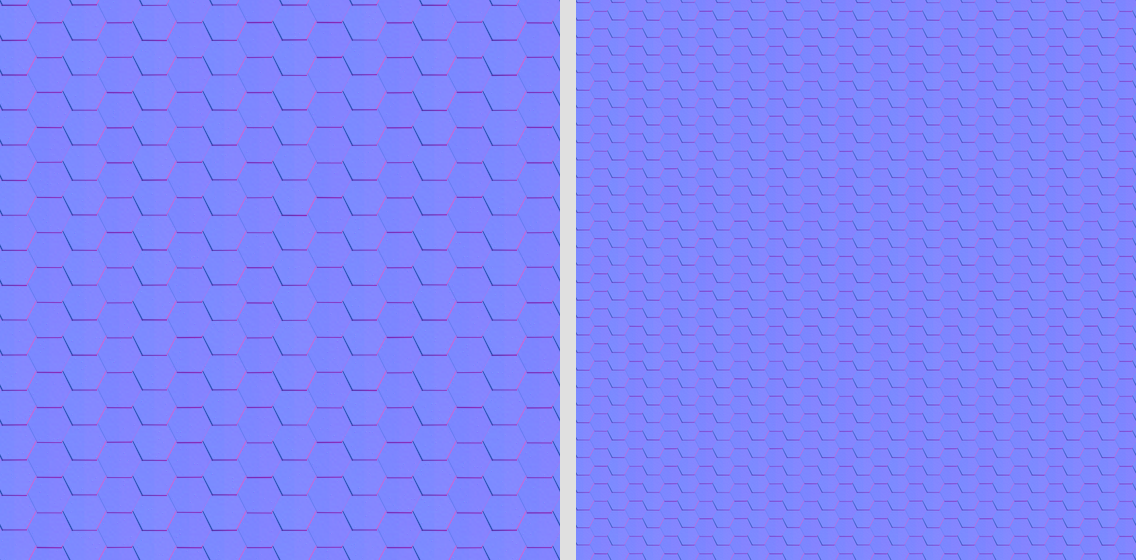
Left: one tile. Right: repeated 2 by 2.
A WebGL 1 fragment shader for this texture map:

```glsl
precision highp float;
uniform vec2 u_resolution;
// Tangent-space normal map of overlapping hexagonal shingles, 16 columns by 16 rows.
// Every second column is shifted half a row; each tile has a softly creased face and
// three bevelled lower edges, drawn as segments over wrapped grain and sparse bumps.

float hash(vec2 p) {
  return fract(sin(dot(p, vec2(127.1, 311.7))) * 43758.5453);
}

// Value noise that wraps after "period" cells.
float wrapNoise(vec2 p, float period) {
  vec2 i = floor(p), f = fract(p);
  f = f * f * (3.0 - 2.0 * f);
  float a = hash(mod(i, period));
  float b = hash(mod(i + vec2(1.0, 0.0), period));
  float c = hash(mod(i + vec2(0.0, 1.0), period));
  float d = hash(mod(i + 1.0, period));
  return mix(mix(a, b, f.x), mix(c, d, f.x), f.y);
}

float segmentDistance(vec2 p, vec2 a, vec2 b) {
  vec2 ab = b - a;
  return length(p - a - ab * clamp(dot(p - a, ab) / dot(ab, ab), 0.0, 1.0));
}

float stroke(float dist, float halfWidth, float pixel) {
  return clamp((halfWidth - dist) / pixel + 0.5, 0.0, 1.0);
}

// Hexagon measure: 1 on the outline, 0 at the centre.
float hexMeasure(vec2 q) {
  q = abs(q);
  return max(q.y / 0.5, dot(q, vec2(0.86, 0.51)) / 0.555);
}

// Face colour of one tile: two tilted halves meeting at a vertical crease.
vec3 faceColor(vec2 q, vec2 id, float shifted) {
  float tilt = hash(id + 3.7) - 0.5;
  float red = 0.495 + 0.024 * q.x + 0.016 * smoothstep(-0.02, 0.02, q.x);
  float green = mix(0.538, 0.524, shifted) - 0.014 * q.x - 0.008 * q.y;
  return vec3(red + 0.008 * tilt, green + 0.008 * (hash(id + 9.1) - 0.5), 1.0);
}

// Sparse round bumps, one per grid cell at most, as a slope.
vec2 bumpSlope(vec2 uv) {
  vec2 p = uv * 160.0;
  vec2 id = mod(floor(p), 160.0);
  vec2 centre = 0.35 + 0.3 * vec2(hash(id + 1.3), hash(id + 5.9));
  vec2 d = fract(p) - centre;
  float present = step(0.93, hash(id + 17.0));
  return present * d * (1.0 - smoothstep(0.1, 0.34, length(d)));
}

void main() {
  vec2 uv = gl_FragCoord.xy / u_resolution;
  float pixel = 20.0 / min(u_resolution.x, u_resolution.y);
  vec2 p = uv * 16.0 - vec2(0.41, 0.354);
  float nearColumn = floor(p.x + 0.5);

  // Faces: the tile with the smallest hexagon measure owns the point.
  vec3 color = vec3(0.5, 0.53, 1.0);
  float best = 10.0;
  for (int i = -1; i <= 1; i++) {
    float column = nearColumn + float(i);
    float shifted = mod(column, 2.0);
    float y = p.y - 0.5 * shifted;
    float row = floor(y + 0.5);
    vec2 q = vec2(p.x - column, y - row);
    float m = hexMeasure(q);
    if (m < best) {
      best = m;
      color = faceColor(q, mod(vec2(column, row), 16.0), shifted);
    }
  }

  // Grain and bumps tilt the face slightly.
  vec2 g = uv * 224.0;
  float h = wrapNoise(g, 224.0);
  vec2 grain = vec2(wrapNoise(g + vec2(0.5, 0.0), 224.0),
                    wrapNoise(g + vec2(0.0, 0.5), 224.0)) - h;
  color.rg += 0.022 * grain + 0.3 * bumpSlope(uv);

  // Bevels: unshifted columns stand proud, so their side edges are stronger.
  for (int i = -1; i <= 1; i++) {
    float column = nearColumn + float(i);
    float shifted = mod(column, 2.0);
    float y = p.y - 0.5 * shifted + 0.75;
    vec2 id = mod(vec2(column, floor(y)), 16.0);
    vec2 q = vec2(p.x - column, fract(y) - 0.75);
    float wear = hash(id + 21.0);
    float base = -0.5 + 0.018 * (hash(id + 31.0) - 0.5);
    float tip = base + 0.012 * (hash(id + 41.0) - 0.5);
    vec2 cornerL = vec2(-0.342, base), cornerR = vec2(0.342, tip);

    // Right edge: pink, fading upward from the corner on recessed tiles.
    float right = segmentDistance(q, cornerR, vec2(0.63, 0.05));
    float fade = mix(0.95, mix(0.95, 0.2, smoothstep(-0.47, -0.38, q.y)), shifted);
    color = mix(color, vec3(0.9, 0.34, 0.76),
                fade * stroke(right, 0.008 + 0.004 * wear, pixel));

    // Left edge: navy and tapering on raised tiles, a blue hairline on recessed ones.
    float left = segmentDistance(q, cornerL, vec2(-0.615, 0.04));
    float taper = mix(0.015, 0.009, smoothstep(-0.4, 0.05, q.y));
    vec3 leftColor = mix(vec3(0.1, 0.27, 0.64), vec3(0.3, 0.42, 0.87), shifted);
    color = mix(color, leftColor, mix(1.0, 0.7, shifted)
                * stroke(left, mix(taper, 0.006, shifted), pixel));

    // Bottom edge: violet, darker toward the left corner of raised tiles.
    float bottom = segmentDistance(q, cornerL, cornerR);
    vec3 low = mix(vec3(0.34, 0.14, 0.64), vec3(0.47, 0.13, 0.69), shifted);
    vec3 bottomColor = mix(low, vec3(0.55, 0.12, 0.69), smoothstep(-0.3, 0.3, q.x));
    color = mix(color, bottomColor,
                (0.82 + 0.18 * wear) * stroke(bottom, 0.012 + 0.005 * wear, pixel));
  }
  gl_FragColor = vec4(color, 1.0);
}
```
